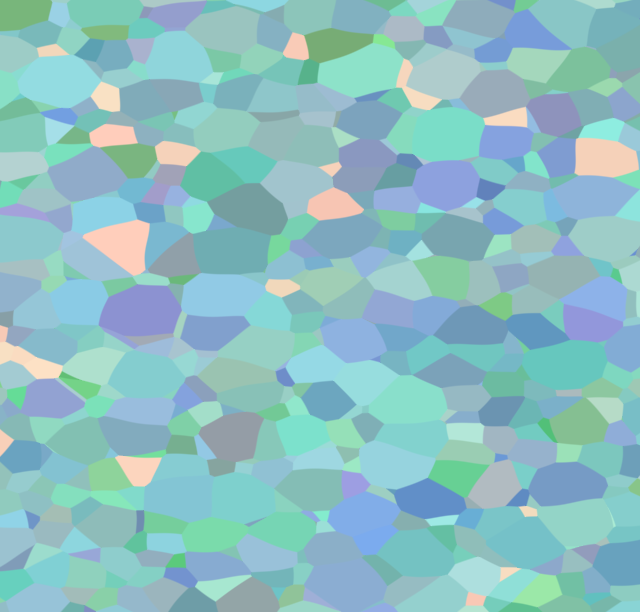
This pattern is drawn by a Shadertoy shader. Its source:

```glsl
vec3 hash3(vec2 cell) {
    vec3 k = vec3(dot(cell, vec2(127.1, 311.7)),
                  dot(cell, vec2(269.5, 183.3)),
                  dot(cell, vec2(419.2, 371.9)));
    return fract(sin(k) * 43758.5453);
}

// Flat tint of one grain: a weighted palette pick plus random variation
vec3 grainColor(vec2 cell) {
    float pick = hash3(cell + 57.3).x;
    vec3 vary = hash3(cell + 91.7) - 0.5;
    float light = hash3(cell + 23.9).y - 0.5;

    if (pick > 0.95) {
        vec3 cream = vec3(0.96, 0.88, 0.76), pink = vec3(0.99, 0.79, 0.72);
        return mix(cream, pink, vary.x + 0.5) + 0.05 * light;
    }
    vec3 tint = vec3(0.58, 0.80, 0.80);                  // pale aqua
    if (pick > 0.27) tint = vec3(0.54, 0.70, 0.75);      // slate teal
    if (pick > 0.51) tint = vec3(0.53, 0.82, 0.75);      // mint
    if (pick > 0.74) tint = vec3(0.51, 0.64, 0.81);      // periwinkle
    if (pick > 0.88) tint = vec3(0.46, 0.79, 0.57);      // green
    return tint + vary * vec3(0.20, 0.12, 0.14) + 0.14 * light;
}

void mainImage(out vec4 fragColor, in vec2 fragCoord) {
    // Wide, low lattice stretches the grains sideways
    vec2 pitch = vec2(19.0, 29.0);
    vec2 p = fragCoord / iResolution.y * pitch;
    p += 0.05 * sin(p.yx * vec2(2.3, 2.9) + vec2(0.4, 1.7));

    // Power diagram: keep the two strongest seeds
    vec2 base = floor(p);
    float near = 1e5, next = 1e5;
    vec2 nearSeed = vec2(0.0), nextSeed = vec2(0.0);
    vec2 nearCell = vec2(0.0), nextCell = vec2(0.0);
    for (int y = -2; y <= 2; y++) {
        for (int x = -2; x <= 2; x++) {
            vec2 cell = base + vec2(x, y);
            vec3 h = hash3(cell);
            vec2 seed = cell + 0.05 + 0.9 * h.xy;
            vec2 d = p - seed;
            float power = dot(d, d) - 1.7 * h.z * h.z * h.z;
            if (power < near) {
                next = near; nextSeed = nearSeed; nextCell = nearCell;
                near = power; nearSeed = seed; nearCell = cell;
            } else if (power < next) {
                next = power; nextSeed = seed; nextCell = cell;
            }
        }
    }

    // Distance to the shared border in canvas heights, used to blend the edge
    float border = (next - near) / (2.0 * length((nextSeed - nearSeed) * pitch));
    float soft = max(0.0016, 0.75 / iResolution.y);
    vec3 color = mix(grainColor(nextCell), grainColor(nearCell),
                     smoothstep(-soft, soft, border));
    fragColor = vec4(clamp(color, 0.0, 1.0), 1.0);
}
```
